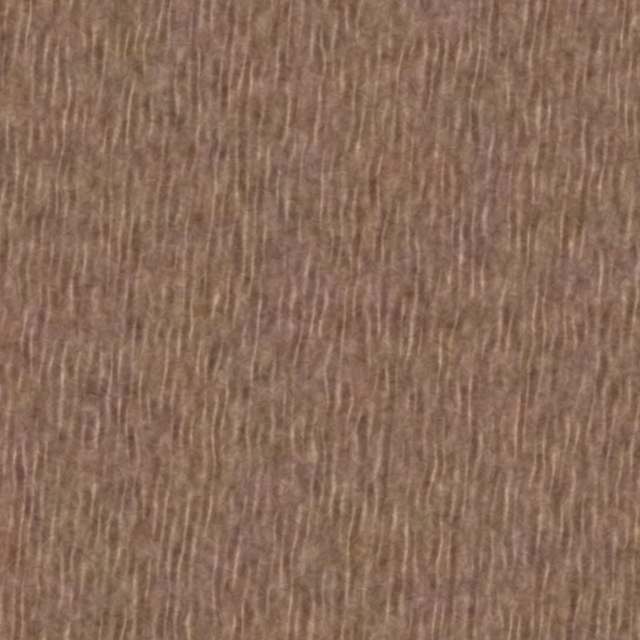
This texture is drawn by a Shadertoy shader. Its source:

```glsl
// Brown ribbed cloth: fine, nearly upright ribs broken into sparse, crisp light
// and dark dashes, with soft grain and faint patches of rose, olive and mauve.
// Ribs are a sharpened wave gated by noise; grain and tints are gradient noise.

const float TAU = 6.2831853;
const float RIB_COUNT = 58.0;
const float LEAN = 0.08;

const vec3 CLOTH = vec3(0.541, 0.421, 0.353);
const vec3 LIGHT_RAMP = vec3(1.0, 0.99, 0.95);
const vec3 ROSE_TO_OLIVE = vec3(-0.014, 0.008, -0.008);
const vec3 TAN_TO_MAUVE = vec3(-0.012, -0.006, 0.019);

// Unit gradient for a lattice cell, from an integer hash
vec2 cellGradient(ivec2 cell, uint seed) {
    uint h = uint(cell.x) * 1597334677u ^ uint(cell.y) * 3812015801u ^ seed * 2798796415u;
    h = (h ^ (h >> 16)) * 2146121005u;
    h = (h ^ (h >> 15)) * 2221713035u;
    h ^= h >> 16;
    float angle = TAU * float(h & 65535u) / 65536.0;
    return vec2(cos(angle), sin(angle));
}

// Gradient noise, roughly -0.7 to 0.7
float gradientNoise(vec2 p, uint seed) {
    vec2 base = floor(p);
    vec2 f = p - base;
    ivec2 c = ivec2(base);
    vec2 w = f * f * f * (f * (f * 6.0 - 15.0) + 10.0);
    float a = dot(cellGradient(c, seed), f);
    float b = dot(cellGradient(c + ivec2(1, 0), seed), f - vec2(1.0, 0.0));
    float d = dot(cellGradient(c + ivec2(0, 1), seed), f - vec2(0.0, 1.0));
    float e = dot(cellGradient(c + ivec2(1, 1), seed), f - vec2(1.0, 1.0));
    return mix(mix(a, b, w.x), mix(d, e, w.x), w.y);
}

// Layered noise for cloudy patches
float patches(vec2 p, float frequency, uint seed) {
    float sum = 0.0;
    float weight = 1.0;
    for (uint i = 0u; i < 4u; i++) {
        sum += weight * gradientNoise(p * frequency + 0.37, seed + i);
        frequency *= 2.3;
        weight *= 0.85;
    }
    return sum;
}

// Ribs with narrow lights; noise gates each one into separate dashes
float ribs(vec2 p, float count) {
    float wobble = 0.6 * gradientNoise(p * vec2(11.0, 6.0), 11u)
                 + 0.45 * gradientNoise(p * vec2(38.0, 20.0), 12u);
    float phase = TAU * (p.x * count + wobble);
    float gate = 0.5 + 1.3 * gradientNoise(p * vec2(count * 0.7, 20.0), 13u)
               + 0.8 * gradientNoise(p * vec2(17.0, 13.0), 14u);
    float strength = 1.5 * smoothstep(-0.1, 1.1, gate);
    return strength * (cos(phase) + 0.28 * cos(2.0 * phase));
}

// Short slubs of thread, stretched along the ribs
float slubs(vec2 p, float count) {
    return gradientNoise(p * vec2(count * 0.9, 19.0), 21u)
         + 0.75 * gradientNoise(p * vec2(count * 1.5, 40.0), 22u);
}

// Speckle of the fibres, bent out of its grid so that no rows show
float grain(vec2 p) {
    vec2 bend = vec2(gradientNoise(p * 60.0, 33u), gradientNoise(p * 60.0, 34u));
    vec2 turned = mat2(0.8, 0.6, -0.6, 0.8) * p + 0.008 * bend;
    return gradientNoise(turned * 85.0, 31u) + 0.9 * gradientNoise(turned * 160.0, 32u);
}

void mainImage(out vec4 fragColor, in vec2 fragCoord) {
    vec2 uv = fragCoord / iResolution.y;
    vec2 thread = vec2(uv.x - LEAN * uv.y, uv.y);

    // Light and shade
    float shade = 0.046 * ribs(thread, RIB_COUNT)
                + 0.100 * slubs(thread, RIB_COUNT)
                + 0.066 * grain(uv)
                + 0.012 * patches(uv, 5.0, 41u);
    shade += 1.2 * shade * max(shade, 0.0);

    // Dye variation
    vec3 color = CLOTH + shade * LIGHT_RAMP;
    color += ROSE_TO_OLIVE * patches(uv, 6.0, 51u);
    color += TAN_TO_MAUVE * patches(uv, 7.0, 61u);

    fragColor = vec4(clamp(color, 0.0, 1.0), 1.0);
}
```
